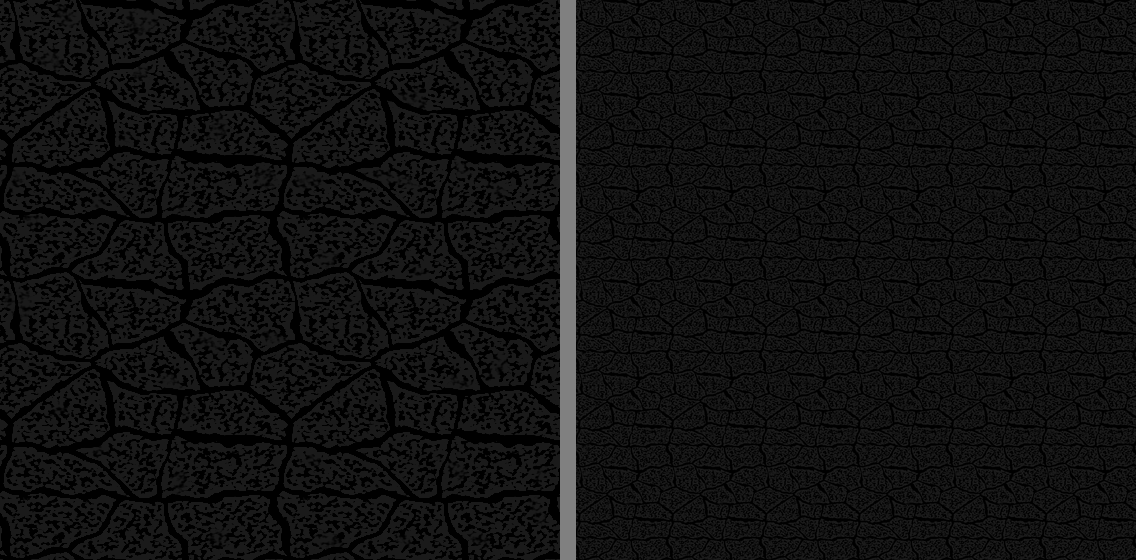
Left, the tile; right, the same tile 3 across and 3 down.
Reproduce this texture map procedurally as a three.js fragment shader.

```glsl
varying vec2 vUv;

vec2 hash2(vec2 p) {
  vec3 q = fract(p.xyx * vec3(0.1031, 0.1030, 0.0973));
  q += dot(q, q.yzx + 33.33);
  return fract((q.xx + q.yz) * q.zy);
}

float cornerSlope(vec2 cell, vec2 offset, float period, float seed) {
  float angle = 6.2832 * hash2(mod(cell, period) + seed).x;
  return dot(vec2(cos(angle), sin(angle)), offset);
}

// Gradient noise that wraps after a whole number of cells
float wrapNoise(vec2 p, float period, float seed) {
  vec2 i = floor(p), f = p - i, u = f * f * f * (f * (f * 6.0 - 15.0) + 10.0);
  vec2 e = vec2(1.0, 0.0);
  float bottom = mix(cornerSlope(i, f, period, seed),
                     cornerSlope(i + e.xy, f - e.xy, period, seed), u.x);
  float top = mix(cornerSlope(i + e.yx, f - e.yx, period, seed),
                  cornerSlope(i + e.xx, f - e.xx, period, seed), u.x);
  return mix(bottom, top, u.y);
}

const vec2 STONES = vec2(3.0, 5.0);

vec2 stoneCentre(vec2 cell) {
  return cell + 0.5 + 0.8 * (hash2(mod(cell, STONES) + 17.0) - 0.5);
}

// Returns the wrapped stone cell in xy and the distance to its joint in z
vec3 stoneWall(vec2 tile) {
  vec2 p = tile * STONES, home = floor(p), nearest = home, toNearest = vec2(0.0);
  float best = 100.0;
  for (int y = -1; y <= 1; y++) {
    for (int x = -1; x <= 1; x++) {
      vec2 cell = home + vec2(x, y), d = stoneCentre(cell) - p;
      if (dot(d, d) < best) {
        best = dot(d, d);
        nearest = cell;
        toNearest = d;
      }
    }
  }
  float joint = 100.0;
  for (int y = -2; y <= 2; y++) {
    for (int x = -2; x <= 2; x++) {
      vec2 d = stoneCentre(nearest + vec2(x, y)) - p, across = d - toNearest;
      if (dot(across, across) > 0.0001) {
        float edge = dot(0.5 * (d + toNearest), across) / length(across * STONES);
        joint = min(joint, edge);
      }
    }
  }
  return vec3(mod(nearest, STONES), joint);
}

void main() {
  // Two by two copies of the wall
  vec2 tile = fract(vUv * 2.0);

  // Crooked joints
  vec2 bend = vec2(wrapNoise(tile * 7.0, 7.0, 3.0), wrapNoise(tile * 7.0, 7.0, 41.0));
  vec2 ripple = vec2(wrapNoise(tile * 24.0, 24.0, 9.0), wrapNoise(tile * 24.0, 24.0, 63.0));
  vec3 stone = stoneWall(tile + 0.045 * bend + 0.01 * ripple);

  // Chiselled grain, slanted differently on each stone
  vec2 pick = hash2(stone.xy + 5.0);
  float seed = 20.0 + 19.0 * stone.x + 57.0 * stone.y;
  float slant = 16.0 * (floor(pick.x * 3.0) - 1.0);
  vec2 grain = vec2(48.0 * tile.x - slant * tile.y, 64.0 * tile.y + slant * tile.x);
  float relief = wrapNoise(grain, 16.0, seed)
               + 0.4 * wrapNoise(grain * 2.0, 32.0, seed + 7.0)
               + 0.3 * wrapNoise(tile * 20.0, 20.0, 88.0);

  // Dark joint with a raised rim, worn thin in places
  float wear = wrapNoise(tile * 9.0, 9.0, 130.0);
  float width = 0.009 + 0.008 * wear + 0.005 * ripple.x;
  float gap = 1.0 - smoothstep(width - 0.003, width + 0.003, stone.z);
  float rim = smoothstep(width, width + 0.005, stone.z)
            * (1.0 - smoothstep(width + 0.008, width + 0.02, stone.z));
  relief += 0.07 + 0.28 * rim - 1.2 * gap;

  // Soft smudges that differ from copy to copy
  float smudge = smoothstep(0.28, 0.5, wrapNoise(vUv * 14.0, 14.0, 210.0)) * (1.0 - gap);
  float softness = mix(0.07, 0.45, smudge);
  float lit = smoothstep(-softness, softness, relief + 0.08 * smudge);
  gl_FragColor = vec4(vec3(0.102 * lit), 1.0);
}
```
